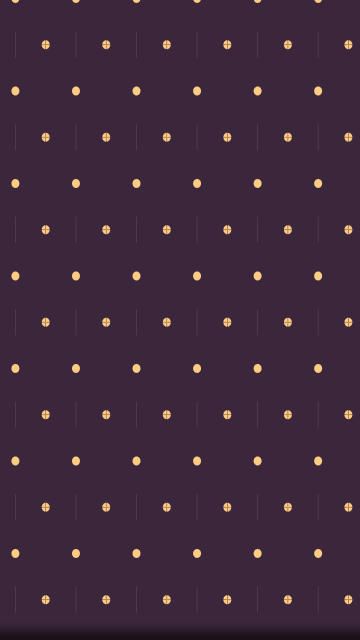
Give the GLSL for this pattern, as a Shadertoy shader.

```glsl
#define PERIOD vec2(0.0946, 0.14453)
#define ORIGIN vec2(0.0241, 0.1352)
#define DOT_RADII vec2(0.0062, 0.0070)
#define DASH_HALF vec2(0.00045, 0.0203)
#define CROSS_HALF_WIDTH 0.0005
#define SHADE_HEIGHT 0.03
#define SHADE_FLOOR 0.42
#define PLUM vec3(0.23, 0.15, 0.23)
#define DASH_COLOR vec3(0.38, 0.27, 0.34)
#define DOT_COLOR vec3(0.99, 0.80, 0.51)
#define CROSS_COLOR vec3(0.55, 0.36, 0.28)

// Offset from the nearest lattice point
vec2 cellOffset(vec2 p) {
    return (fract(p / PERIOD + 0.5) - 0.5) * PERIOD;
}

// Share of a pixel covered by a band, exact even for hairlines
float bandCoverage(float x, float halfWidth, float px) {
    float lo = max(x - 0.5 * px, -halfWidth);
    float hi = min(x + 0.5 * px, halfWidth);
    return clamp((hi - lo) / px, 0.0, 1.0);
}

float dotCoverage(vec2 p, float px) {
    float dist = (length(p / DOT_RADII) - 1.0) * DOT_RADII.x;
    return clamp(0.5 - dist / px, 0.0, 1.0);
}

void mainImage(out vec4 fragColor, in vec2 fragCoord) {
    float px = 1.0 / iResolution.y;
    vec2 p = fragCoord * px;

    // Two interleaved lattices, with dashes in the gaps between plain dots
    vec2 plain = cellOffset(p - ORIGIN);
    vec2 crossed = cellOffset(p - ORIGIN - 0.5 * PERIOD);
    vec2 dash = cellOffset(p - ORIGIN - vec2(0.0, 0.5) * PERIOD);

    vec3 color = PLUM;
    float dashMask = bandCoverage(dash.x, DASH_HALF.x, px)
                   * bandCoverage(dash.y, DASH_HALF.y, px);
    color = mix(color, DASH_COLOR, dashMask);

    // Dots, half of them quartered by thin lines
    float crossMask = max(bandCoverage(crossed.x, CROSS_HALF_WIDTH, px),
                          bandCoverage(crossed.y, CROSS_HALF_WIDTH, px));
    color = mix(color, DOT_COLOR, dotCoverage(plain, px));
    color = mix(color, mix(DOT_COLOR, CROSS_COLOR, crossMask),
                dotCoverage(crossed, px));

    // Shadow along the bottom edge
    color *= mix(SHADE_FLOOR, 1.0, smoothstep(0.0, SHADE_HEIGHT, p.y));

    fragColor = vec4(color, 1.0);
}
```
